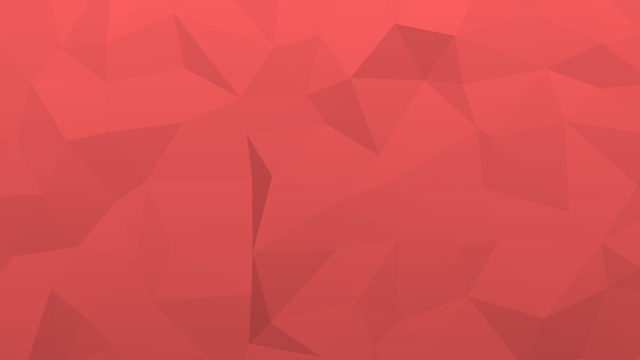
This background is drawn by a Shadertoy shader. Its source:

```glsl
const vec2 CELL = vec2(0.180, 0.153);   // mesh spacing, in canvas heights
const vec2 JITTER = vec2(0.80, 0.70);   // total vertex wander, in cells
const float RELIEF = 0.070;             // vertex height range
const vec3 LIGHT = vec3(-0.03, 0.13, 1.0);
const float DARKEST = 0.83;             // floor for steep facets
const vec3 TOP_COLOR = vec3(0.985, 0.366, 0.366);
const vec3 BOTTOM_COLOR = vec3(0.780, 0.290, 0.290);
const vec2 SEED = vec2(112.0, 45.0);

vec3 hash32(vec2 p) {
    vec3 q = fract(p.xyx * vec3(0.1031, 0.1030, 0.0973));
    q += dot(q, q.yxz + 33.33);
    return fract((q.xxy + q.yzz) * q.zyx);
}

// Jittered point of a staggered lattice: xy on the canvas, z its height
vec3 meshVertex(vec2 id) {
    vec3 r = hash32(id + SEED) - 0.5;
    vec2 stagger = vec2(0.5 * mod(id.y, 2.0), 0.0);
    return vec3((id + stagger + JITTER * r.xy) * CELL, RELIEF * r.z);
}

float cross2(vec2 a, vec2 b) { return a.x * b.y - a.y * b.x; }

float signedArea(vec3 a, vec3 b, vec3 c) { return cross2(b.xy - a.xy, c.xy - a.xy); }

// Distance from the line a-b, positive on its left
float edgeDistance(vec2 p, vec2 a, vec2 b) {
    return cross2(normalize(b - a), p - a);
}

// Returns (shade * coverage, coverage) of one counterclockwise triangle
vec2 facet(vec2 p, float pixel, vec3 a, vec3 b, vec3 c) {
    float inside = min(edgeDistance(p, a.xy, b.xy),
                   min(edgeDistance(p, b.xy, c.xy), edgeDistance(p, c.xy, a.xy)));
    float coverage = clamp(0.5 + inside / pixel, 0.0, 1.0);
    vec3 normal = normalize(cross(b - a, c - a));
    float shade = max(dot(normal, normalize(LIGHT)), DARKEST);
    return vec2(shade, 1.0) * coverage;
}

// Plumpness of the triangles made by diagonal a-c, negative if they fold
float splitQuality(vec3 a, vec3 b, vec3 c, vec3 d) {
    vec2 diagonal = c.xy - a.xy;
    return min(signedArea(a, b, c), signedArea(a, c, d)) / dot(diagonal, diagonal);
}

// Splits a cell along the diagonal giving the plumper triangles
vec2 quadFacets(vec2 p, float pixel, vec2 id) {
    vec3 a = meshVertex(id);
    vec3 b = meshVertex(id + vec2(1.0, 0.0));
    vec3 c = meshVertex(id + vec2(1.0, 1.0));
    vec3 d = meshVertex(id + vec2(0.0, 1.0));
    return splitQuality(a, b, c, d) > splitQuality(b, c, d, a)
        ? facet(p, pixel, a, b, c) + facet(p, pixel, a, c, d)
        : facet(p, pixel, b, c, d) + facet(p, pixel, b, d, a);
}

void mainImage(out vec4 fragColor, in vec2 fragCoord) {
    float pixel = 1.0 / iResolution.y;
    vec2 p = fragCoord * pixel;
    vec2 cell = floor(p / CELL);

    // Staggered, jittered quads reach further to the right
    vec2 sum = vec2(0.0);
    for (int y = -1; y <= 1; y++) {
        for (int x = -2; x <= 1; x++) {
            sum += quadFacets(p, pixel, cell + vec2(x, y));
        }
    }
    float shade = sum.x / max(sum.y, 0.001);

    // Vertical gradient lit by the facets
    vec3 base = mix(BOTTOM_COLOR, TOP_COLOR, p.y);
    fragColor = vec4(base * shade, 1.0);
}
```
